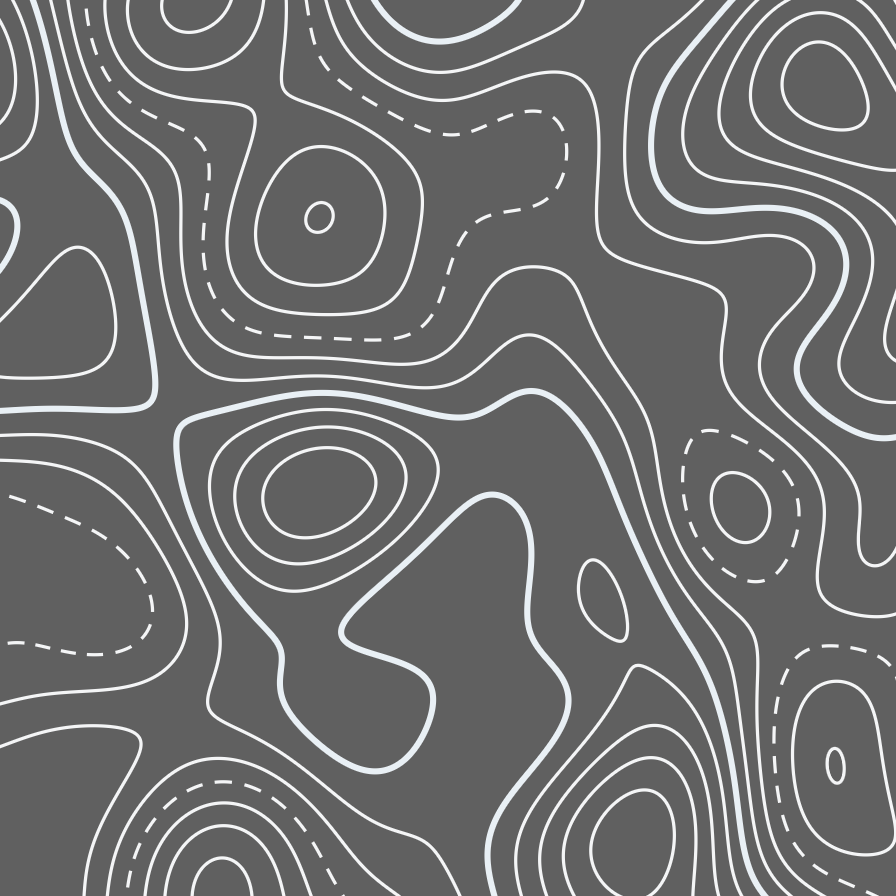
Reproduce this pattern procedurally as a Shadertoy shader.

```glsl
// Topographic map: contour lines of a smooth random terrain on grey.
// The terrain is a sum of plane waves with an exact slope; one level is
// drawn bold, and one is dashed by measuring arc length along the contour.

const float BOLD_LEVEL = -1.0;
const float DASHED_LEVEL = 2.0;

vec2 hash21(float n) {
    vec3 q = fract(vec3(n) * vec3(0.1031, 0.1030, 0.0973));
    q += dot(q, q.yzx + 33.33);
    return fract((q.xx + q.yz) * q.zy);
}

// Height in contour steps (x) and its gradient per canvas unit (yz).
vec3 terrain(vec2 p) {
    const int WAVES = 28;
    vec3 sum = vec3(0.0);
    for (int i = 0; i < WAVES; i++) {
        vec2 rnd = hash21(float(i) + 7.0);
        float frequency = 6.5 + float(i);
        float slope = 8.0 * (1.0 - smoothstep(24.0, 36.0, frequency));
        float angle = 2.4 * float(i) + rnd.x;
        vec2 dir = vec2(cos(angle), sin(angle));
        float phase = frequency * dot(dir, p) + 6.2832 * rnd.y;
        sum += slope * vec3(cos(phase) / frequency, -sin(phase) * dir);
    }
    return sum;
}

// Moves a point onto the contour of the given level.
vec2 snapToContour(vec2 p, vec3 t, float level) {
    return p - t.yz * (t.x - level) / (dot(t.yz, t.yz) + 1.0);
}

// Arc length from p along the contour to the next horizontal tangent.
float lengthToAnchor(vec2 p, float level, float side) {
    const float STEP = 0.008;
    vec3 t = terrain(p);
    float travelled = 0.0;
    for (int i = 0; i < 110; i++) {
        vec2 tangent = side * vec2(-t.z, t.y) / max(length(t.yz), 1e-3);
        vec2 q = p + STEP * tangent;
        q = snapToContour(q, terrain(q), level);
        vec3 next = terrain(q);
        float stride = distance(p, q);
        if (t.y * next.y < 0.0)
            return travelled + stride * t.y / (t.y - next.y);
        travelled += stride;
        p = q;
        t = next;
    }
    return travelled;
}

// Dash coverage, with a whole number of dashes between two anchors.
float dashes(vec2 p, float level, float pixel) {
    float back = lengthToAnchor(p, level, -1.0);
    float total = max(back + lengthToAnchor(p, level, 1.0), 1e-4);
    float count = max(round(total / 0.033), 1.0);
    float period = total / count;
    float offset = abs(fract(back / period + 0.5) - 0.5);
    return clamp(0.5 + (0.29 - offset) * period / pixel, 0.0, 1.0);
}

void mainImage(out vec4 fragColor, in vec2 fragCoord) {
    float pixel = 1.0 / min(iResolution.x, iResolution.y);
    vec2 p = fragCoord * pixel;
    p.x = 1.0 - p.x; // mirrored, so that most slopes fall to the right

    // Distance to the nearest contour
    vec3 t = terrain(p);
    float level = round(t.x);
    float dist = abs(t.x - level) / max(length(t.yz), 1e-3);

    // Line style of that contour
    bool bold = level == BOLD_LEVEL;
    float halfWidth = bold ? 0.0034 : 0.0018;
    vec3 ink = bold ? vec3(0.915, 0.94, 0.96) : vec3(0.955, 0.96, 0.965);
    float coverage = clamp(0.5 + (halfWidth - dist) / pixel, 0.0, 1.0);

    if (level == DASHED_LEVEL && coverage > 0.0) {
        vec2 onLine = snapToContour(p, t, level);
        onLine = snapToContour(onLine, terrain(onLine), level);
        coverage *= dashes(onLine, level, pixel);
    }

    vec3 ground = vec3(0.377);
    fragColor = vec4(mix(ground, ink, coverage), 1.0);
}
```
